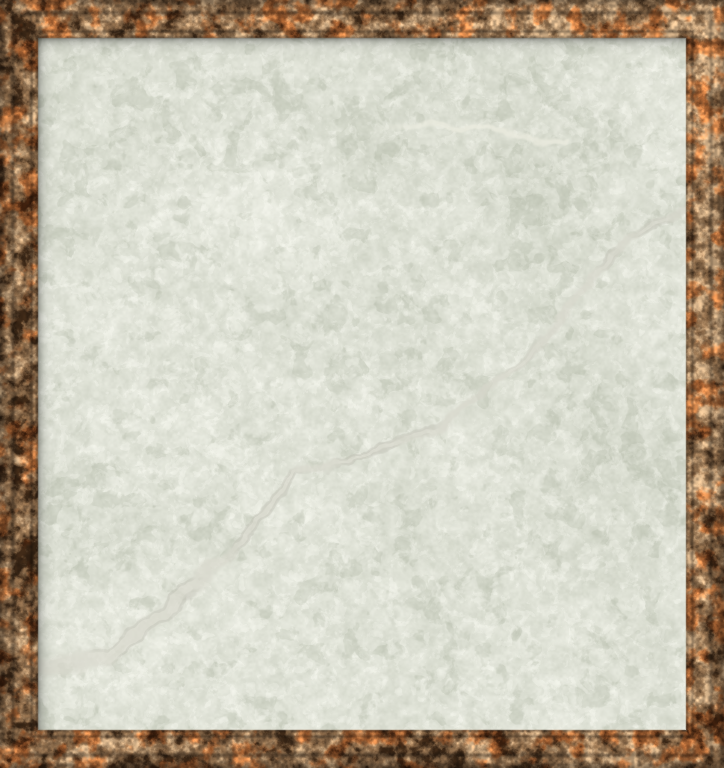
A Shadertoy shader for this texture:

```glsl
#define FRAME 0.0495
#define SHADOW_REACH 0.006
#define FLAKE_SCALE 80.0
#define CLOUD_SCALE 7.0
#define GRAIN_SCALE 90.0
#define VEIN_WIDTH 0.0068
#define PALE_STONE vec3(0.925, 0.932, 0.893)
#define GREEN_STONE vec3(0.785, 0.803, 0.745)
#define VEIN_TINT vec3(0.845, 0.842, 0.797)

const vec2 VEIN[13] = vec2[13](
    vec2(0.05, 0.130), vec2(0.143, 0.147), vec2(0.215, 0.206), vec2(0.30, 0.277),
    vec2(0.39, 0.388), vec2(0.456, 0.395), vec2(0.501, 0.423), vec2(0.579, 0.451),
    vec2(0.651, 0.508), vec2(0.71, 0.551), vec2(0.768, 0.635), vec2(0.82, 0.688),
    vec2(0.90, 0.735));

float hash(vec2 p) {
    vec3 q = fract(vec3(p.xyx) * 0.1031);
    q += dot(q, q.yzx + 33.33);
    return fract((q.x + q.y) * q.z);
}

float noise(vec2 p) {
    vec2 i = floor(p), f = fract(p);
    f = f * f * (3.0 - 2.0 * f);
    return mix(mix(hash(i), hash(i + vec2(1, 0)), f.x),
               mix(hash(i + vec2(0, 1)), hash(i + vec2(1, 1)), f.x), f.y);
}

float fbm(vec2 p) {
    float sum = 0.0, amp = 0.533;
    for (int i = 0; i < 4; i++) {
        sum += amp * noise(p);
        p = mat2(1.6, 1.2, -1.2, 1.6) * p + 17.3;
        amp *= 0.5;
    }
    return sum;
}

float segment(vec2 p, vec2 a, vec2 b) {
    vec2 ab = b - a;
    return length(p - a - ab * clamp(dot(p - a, ab) / dot(ab, ab), 0.0, 1.0));
}

float blob(vec2 p, vec2 center, vec2 radius) {
    vec2 q = (p - center) / radius;
    return exp(-dot(q, q));
}

vec3 marble(vec2 p) {
    // Broad tonal regions
    float tone = 0.31 + 0.42 * (fbm(p * CLOUD_SCALE) - 0.5);
    tone += 0.18 * blob(p, vec2(0.62, 0.76), vec2(0.25, 0.13));
    tone += 0.15 * blob(p, vec2(0.12, 0.83), vec2(0.12, 0.14));
    tone += 0.17 * blob(p, vec2(0.84, 0.40), vec2(0.14, 0.16));
    tone += 0.10 * blob(p, vec2(0.12, 0.40), vec2(0.12, 0.10));
    tone += 0.13 * blob(p, vec2(0.53, 0.37), vec2(0.04, 0.05));
    tone -= 0.12 * blob(p, vec2(0.32, 0.72), vec2(0.08, 0.12));
    tone -= 0.12 * blob(p, vec2(0.30, 0.22), vec2(0.20, 0.13));
    tone -= 0.10 * blob(p, vec2(0.62, 0.38), vec2(0.06, 0.09));

    // Lightly warped flakes and scattered green pits
    vec2 warp = vec2(noise(p * 60.0), noise(p * 60.0 + 51.0)) - 0.5;
    vec2 q = p + 0.007 * warp;
    float flakes = fbm(q * FLAKE_SCALE);
    float pits = smoothstep(0.60, 0.70, fbm(q * 46.0 + 9.0) + 0.25 * (tone - 0.3));
    float chips = smoothstep(0.54, 0.68, fbm(q * 110.0 + 30.0));
    float green = tone + 0.80 * (flakes - 0.5) + 0.36 * pits - 0.22 * (chips - 0.25);
    vec3 col = mix(PALE_STONE, GREEN_STONE, clamp(green, -0.1, 1.1));
    col += 0.03 * (noise(p * 260.0) - 0.5);

    // Diagonal vein with a broken seam
    vec2 v = p + 0.024 * (vec2(fbm(p * 30.0), fbm(p * 30.0 + 40.0)) - 0.5);
    float d = 1.0;
    for (int i = 0; i < 12; i++) d = min(d, segment(v, VEIN[i], VEIN[i + 1]));
    float width = VEIN_WIDTH * mix(1.8, 0.85, smoothstep(0.1, 0.42, p.x));
    float body = 1.0 - smoothstep(width * 0.4, width * 1.4, d);
    col = mix(col, VEIN_TINT + 0.06 * (flakes - 0.5), 0.65 * body);
    col -= 0.045 * (1.0 - smoothstep(0.0008, 0.003, abs(d - width * 0.75)))
         * smoothstep(0.35, 0.65, noise(p * 22.0));

    // Pale upper vein
    float pale = min(segment(v, vec2(0.43, 0.822), vec2(0.547, 0.841)),
                 min(segment(v, vec2(0.547, 0.841), vec2(0.625, 0.831)),
                     segment(v, vec2(0.625, 0.831), vec2(0.74, 0.814))));
    pale = (1.0 - smoothstep(0.001, 0.006, pale)) * smoothstep(0.46, 0.58, p.x);
    return mix(col, vec3(0.93, 0.93, 0.88), 0.7 * pale);
}

vec3 granite(vec2 p, float depth, float aspect) {
    // Mottled brown crystals
    float coarse = fbm(p * 30.0 + 5.0);
    float grain = fbm(p * GRAIN_SCALE);
    float value = 0.50 + 1.0 * (grain - 0.5) + 0.6 * (coarse - 0.5);
    value += 0.14 * (p.x / aspect - 0.5) + 0.06 * (p.y - 0.5);
    vec3 col = mix(vec3(0.19, 0.125, 0.07), vec3(0.45, 0.345, 0.24), smoothstep(0.12, 0.46, value));
    col = mix(col, vec3(0.73, 0.61, 0.47), smoothstep(0.42, 0.82, value));
    float rust = smoothstep(0.46, 0.70, fbm(p * 48.0 + 70.0));
    col = mix(col, col * vec3(1.10, 0.84, 0.62), rust);
    col *= 0.80 + 0.4 * noise(p * 250.0);

    // Moulding ridges and grooves
    float relief = 0.78 + 0.36 * smoothstep(0.0, 0.24, depth);
    relief -= 0.32 * exp(-pow((depth - 0.34) / 0.065, 2.0));
    relief += 0.06 * exp(-pow((depth - 0.60) / 0.15, 2.0));
    relief -= 0.30 * exp(-pow((depth - 0.83) / 0.045, 2.0));
    relief -= 0.28 * smoothstep(0.91, 1.0, depth);
    return col * relief;
}

void mainImage(out vec4 fragColor, in vec2 fragCoord) {
    vec2 p = fragCoord / iResolution.y;
    float aspect = iResolution.x / iResolution.y;
    vec2 side = min(p, vec2(aspect, 1.0) - p);
    float edge = min(side.x, side.y);
    float pixel = 1.0 / iResolution.y;

    // Stone panel shaded by the frame, strongest at top and left
    vec3 col = marble(p);
    float top = exp(-max(1.0 - FRAME - p.y, 0.0) / SHADOW_REACH);
    float left = exp(-max(p.x - FRAME, 0.0) / SHADOW_REACH);
    col *= (1.0 - 0.42 * top) * (1.0 - 0.36 * left);

    float frame = 1.0 - smoothstep(FRAME - pixel, FRAME + pixel, edge);
    col = mix(col, granite(p, edge / FRAME, aspect), frame);
    fragColor = vec4(clamp(col, 0.0, 1.0), 1.0);
}
```
